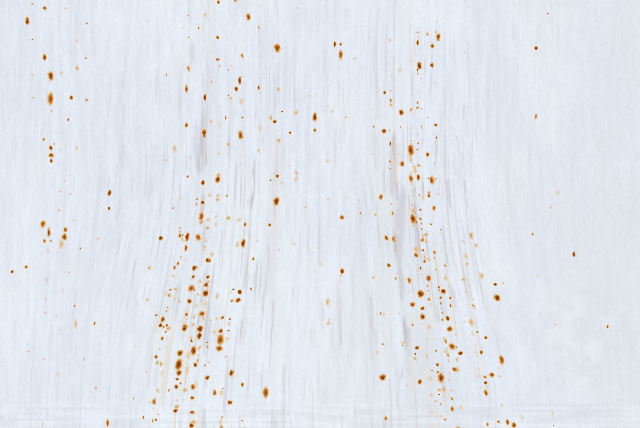
Give the GLSL for this texture, as a WebGL 2 fragment shader.

```glsl
#version 300 es
precision highp float;
// Weathered white paint with brushed vertical streaks and trails of rust specks.

uniform vec2 u_resolution;
out vec4 fragColor;

const vec3 PAINT = vec3(0.888, 0.915, 0.95);
const vec3 WHITE = vec3(0.92, 0.942, 0.968);
const vec3 MAUVE = vec3(0.76, 0.745, 0.77);
const vec3 WARM_GREY = vec3(0.85, 0.85, 0.855);
const vec3 TAN = vec3(0.89, 0.77, 0.60);
const vec3 ORANGE = vec3(0.78, 0.47, 0.14);
const vec3 BROWN = vec3(0.52, 0.23, 0.04);

// Integer hash of a cell and a seed, giving three values in 0..1.
vec3 hash3(vec2 cell, int seed) {
    uvec3 v = uvec3(ivec3(ivec2(cell), seed)) * 1664525u + 1013904223u;
    v.x += v.y * v.z; v.y += v.z * v.x; v.z += v.x * v.y;
    v ^= v >> 16u;
    v.x += v.y * v.z; v.y += v.z * v.x; v.z += v.x * v.y;
    return vec3(v >> 8u) / 16777216.0;
}

float noise(vec2 p, int seed) {
    vec2 i = floor(p), f = fract(p);
    f = f * f * (3.0 - 2.0 * f);
    float low = mix(hash3(i, seed).x, hash3(i + vec2(1, 0), seed).x, f.x);
    float high = mix(hash3(i + vec2(0, 1), seed).x, hash3(i + vec2(1, 1), seed).x, f.x);
    return mix(low, high, f.y);
}

float fbm(vec2 p, int seed) {
    float sum = 0.0, gain = 0.5;
    for (int i = 0; i < 4; i++) {
        sum += gain * noise(p, seed + i);
        p *= 2.03;
        gain *= 0.5;
    }
    return sum / 0.9375;
}

float clump(vec2 p, vec2 centre, vec2 size) {
    vec2 d = (p - centre) / size;
    return exp(-dot(d, d));
}

// Spread the streaks outward near the bottom.
vec2 fanOut(vec2 p, float axis) {
    float inside = smoothstep(0.0, 0.4, p.x) * (1.0 - smoothstep(1.15, 1.5, p.x));
    float spread = 0.2 * inside * (1.0 - smoothstep(0.0, 0.65, p.y));
    return vec2(p.x - (p.x - axis) * spread, p.y);
}

float rustDensity(vec2 p) {
    float d = 0.015 + 1.1 * clump(p, vec2(0.50, 0.20), vec2(0.07, 0.27));
    d += 0.36 * clump(p, vec2(0.60, 0.72), vec2(0.15, 0.32));
    d += 0.75 * clump(p, vec2(0.97, 0.58), vec2(0.06, 0.28));
    d += 0.90 * clump(p, vec2(1.01, 0.20), vec2(0.075, 0.24));
    return d + 0.20 * clump(p, vec2(0.14, 0.62), vec2(0.06, 0.38));
}

// Depth of rust: specks lined up on random vertical tracks.
float rustSpecks(vec2 p, vec2 cellSize, vec2 radii, vec2 tones, float amount, int seed) {
    vec2 home = floor(p / cellSize);
    float depth = 0.0;
    for (int j = -1; j <= 1; j++)
    for (int i = -1; i <= 1; i++) {
        vec2 cell = home + vec2(i, j);
        vec3 track = hash3(vec2(cell.x, 0.0), seed);
        vec3 place = hash3(cell, seed + 1);
        vec3 look = hash3(cell, seed + 2);
        vec2 centre = (cell + vec2(track.x + 0.1 * (place.x - 0.5), place.y)) * cellSize;
        float chance = amount * rustDensity(centre) * (0.05 + 1.7 * track.y * track.y);
        float radius = mix(radii.x, radii.y, look.x * look.x);
        vec2 d = (p - centre) / vec2(1.0, mix(1.0, 2.4, look.y * look.y));
        float edge = length(d) / radius;
        float tone = mix(tones.x, tones.y, look.z);
        float speck = tone * (1.0 - smoothstep(0.0, 1.6, edge));
        depth = max(depth, speck * step(place.z, chance));
    }
    return depth;
}

vec3 paintColour(vec2 p, vec2 q) {
    // Broad tone, fine brushed fibres and grain.
    vec3 c = mix(PAINT, WHITE, 0.5 * smoothstep(0.4, 0.7, fbm(p * vec2(7.0, 4.0), 11)));
    float rightSide = smoothstep(1.1, 1.4, p.x);
    c = mix(c, WARM_GREY, 0.45 * rightSide * fbm(p * vec2(6.0, 4.0), 17));
    float fibre = noise(q * vec2(260.0, 26.0), 21) + noise(q * vec2(130.0, 10.0), 22) - 1.0;
    float grain = noise(p * vec2(300.0, 180.0), 23) - 0.5;
    c += 0.024 * fibre * (1.0 - 0.5 * rightSide) + 0.026 * grain;

    // Worn bands: a faint warm veil under thin, crisp, broken scratches.
    float band = 0.1 + 0.85 * clump(p, vec2(0.53, 0.32), vec2(0.24, 0.6));
    band += 0.85 * clump(p, vec2(1.0, 0.45), vec2(0.14, 0.65));
    float veil = smoothstep(0.45, 0.75, fbm(q * vec2(20.0, 2.0), 35));
    c = mix(c, WARM_GREY, 0.4 * band * veil);
    float fineLine = smoothstep(0.64, 0.88, noise(q * vec2(230.0, 9.0), 31));
    float longLine = smoothstep(0.66, 0.9, noise(q * vec2(125.0, 3.5), 32));
    float broken = smoothstep(0.38, 0.62, fbm(q * vec2(60.0, 14.0), 33));
    float wear = band * broken * (0.5 * fineLine + 0.6 * longLine);
    c = mix(c, MAUVE, clamp(wear, 0.0, 0.75));

    // Soft chalk at lower right and faint ripples along the bottom.
    float chalk = clump(p, vec2(1.33, 0.2), vec2(0.2, 0.16));
    c = mix(c, WHITE, 0.6 * chalk * smoothstep(0.35, 0.7, fbm(p * 28.0, 41)));
    float ripple = noise(p * vec2(14.0, 150.0), 51) - 0.5;
    return c + 0.05 * ripple * (1.0 - smoothstep(0.03, 0.09, p.y));
}

void main() {
    vec2 p = gl_FragCoord.xy / u_resolution.y;
    vec2 q = fanOut(p, 0.76);
    vec3 c = paintColour(p, q);

    // Thin tan runs between the specks.
    float run = smoothstep(0.72, 0.95, noise(q * vec2(140.0, 8.0), 55));
    c = mix(c, TAN, 0.4 * run * min(rustDensity(q), 1.0));

    // Ragged rust in three sizes, from pale stains to dark cores.
    vec2 ragged = q + 0.003 * (vec2(noise(p * 190.0, 61), noise(p * 190.0, 62)) - 0.5);
    float stain = rustSpecks(ragged, vec2(0.016, 0.019), vec2(0.002, 0.0058), vec2(0.1, 0.45), 0.75, 71);
    float small = rustSpecks(ragged, vec2(0.019, 0.013), vec2(0.0018, 0.0045), vec2(0.3, 0.95), 0.42, 81);
    float large = rustSpecks(ragged, vec2(0.023, 0.018), vec2(0.0035, 0.0072), vec2(0.75, 1.1), 0.32, 91);
    float rust = max(stain, max(small, large));
    c = mix(c, TAN, smoothstep(0.0, 0.4, rust));
    c = mix(c, ORANGE, smoothstep(0.25, 0.65, rust));
    c = mix(c, BROWN, smoothstep(0.55, 0.95, rust));
    fragColor = vec4(clamp(c, 0.0, 1.0), 1.0);
}
```
